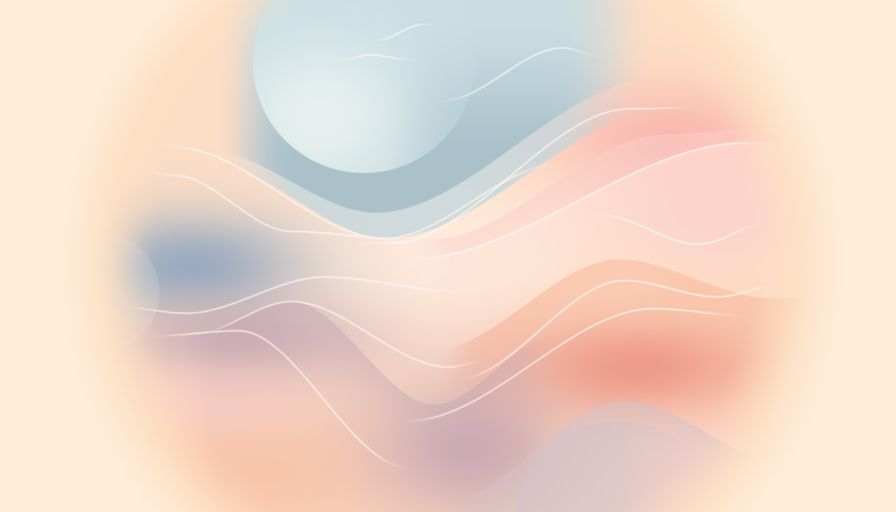
Give the GLSL for this background, as a Shadertoy shader.

```glsl
// Soft pastel orb: blurred colour glows, translucent wave veils and pale discs,
// crossed by thin light threads and fading into a cream surround.
// Shapes sit on a design grid 438 units tall, centred in x, with y pointing down.

#define GRID_HEIGHT 438.0
#define GRID_CENTRE 384.0
#define THREAD_WIDTH 0.7
#define THREAD_LIGHT 0.62
#define END_FADE 45.0
#define ORB_CENTRE vec2(388.0, 225.0)
#define PIXEL (GRID_HEIGHT / iResolution.y)

const vec3 CREAM = vec3(1.0, 0.93, 0.85);
const vec3 AMBER = vec3(0.99, 0.88, 0.77);
const vec3 IVORY = vec3(1.0, 0.93, 0.88);
const vec3 BLUSH = vec3(0.98, 0.81, 0.79);
const vec3 ROSE  = vec3(0.98, 0.70, 0.67);
const vec3 PEACH = vec3(0.98, 0.76, 0.65);
const vec3 CORAL = vec3(0.93, 0.58, 0.51);
const vec3 MAUVE = vec3(0.76, 0.64, 0.70);
const vec3 LILAC = vec3(0.83, 0.76, 0.79);
const vec3 SLATE = vec3(0.58, 0.66, 0.75);
const vec3 STEEL = vec3(0.66, 0.75, 0.79);
const vec3 SKY   = vec3(0.79, 0.87, 0.89);
const vec3 MIST  = vec3(0.92, 0.95, 0.94);

// Smooth curve through four turning points (xs, ys)
float flow(float x, vec4 xs, vec4 ys) {
    float y = mix(ys.x, ys.y, smoothstep(xs.x, xs.y, x));
    y = mix(y, ys.z, smoothstep(xs.y, xs.z, x));
    return mix(y, ys.w, smoothstep(xs.z, xs.w, x));
}

// Fades both ends of a horizontal span
float span(float x, float start, float end) {
    return smoothstep(start, start + END_FADE, x)
         * (1.0 - smoothstep(end - END_FADE, end, x));
}

float bell(vec2 p, vec2 centre, vec2 radius) {
    vec2 q = (p - centre) / radius;
    return exp(-dot(q, q));
}

void glow(inout vec3 c, vec2 p, vec2 centre, vec2 radius, vec3 tint, float strength) {
    c = mix(c, tint, strength * bell(p, centre, radius));
}

// Crisp upper edge that dissolves downwards over the given depth
void veil(inout vec3 c, vec2 p, vec4 xs, vec4 ys, float depth, vec3 tint, float strength) {
    float d = p.y - flow(p.x, xs, ys);
    float a = smoothstep(-PIXEL, PIXEL, d) * exp(-max(d, 0.0) / depth);
    c = mix(c, tint, strength * a * span(p.x, xs.x, xs.w));
}

void thread(inout vec3 c, vec2 p, vec4 xs, vec4 ys) {
    float y = flow(p.x, xs, ys);
    float slope = flow(p.x + 1.0, xs, ys) - y;
    float d = abs(p.y - y) / sqrt(1.0 + slope * slope);
    float a = 1.0 - smoothstep(0.0, THREAD_WIDTH + PIXEL, d);
    float reach = min(END_FADE, 0.4 * (xs.w - xs.x));
    a *= smoothstep(0.0, reach, p.x - xs.x) * smoothstep(0.0, reach, xs.w - p.x);
    c = mix(c, vec3(1.0, 0.98, 0.96), THREAD_LIGHT * a);
}

float disc(vec2 p, vec2 centre, float radius) {
    return 1.0 - smoothstep(-PIXEL, PIXEL, length(p - centre) - radius);
}

void mainImage(out vec4 fragColor, in vec2 fragCoord) {
    vec2 p = (fragCoord - vec2(0.5 * iResolution.x, iResolution.y)) * PIXEL;
    p = vec2(p.x + GRID_CENTRE, -p.y);

    // Blurred colour field
    vec3 c = mix(AMBER, BLUSH, 0.2);
    glow(c, p, vec2(370, 220), vec2(140, 80), IVORY, 0.85);
    glow(c, p, vec2(575, 120), vec2(95, 45), ROSE, 0.9);
    glow(c, p, vec2(620, 180), vec2(90, 45), BLUSH, 0.8);
    glow(c, p, vec2(165, 228), vec2(95, 45), SLATE, 0.95);
    glow(c, p, vec2(210, 292), vec2(110, 38), MAUVE, 0.75);
    glow(c, p, vec2(220, 405), vec2(140, 65), PEACH, 0.85);
    glow(c, p, vec2(190, 338), vec2(75, 28), BLUSH, 0.6);

    // Rose and peach veils on the right, mauve swell through the middle
    veil(c, p, vec4(350, 370, 570, 650), vec4(208, 205, 115, 110), 45.0, BLUSH, 0.55);
    veil(c, p, vec4(340, 350, 640, 700), vec4(222, 222, 122, 120), 45.0, IVORY, 0.4);
    veil(c, p, vec4(370, 530, 660, 760), vec4(300, 222, 255, 250), 110.0, PEACH, 0.75);
    glow(c, p, vec2(545, 315), vec2(105, 42), CORAL, 0.9);
    veil(c, p, vec4(150, 250, 372, 480), vec4(290, 258, 346, 285), 55.0, MAUVE, 0.42);
    glow(c, p, vec2(405, 385), vec2(80, 58), MAUVE, 0.8);
    glow(c, p, vec2(610, 405), vec2(75, 45), BLUSH, 0.65);
    veil(c, p, vec4(380, 535, 680, 760), vec4(430, 343, 400, 410), 60.0, LILAC, 0.55);
    c = mix(c, LILAC, 0.65 * disc(p, vec2(530, 450), 90.0) * (1.0 - smoothstep(510.0, 610.0, p.x)));
    c = mix(c, MIST, 0.15 * disc(p, vec2(85, 250), 52.0));

    // Sky: pale strip, deeper blue wave, luminous disc
    float strip = flow(p.x, vec4(180, 332, 570, 640), vec4(140, 204, 95, 100)) - p.y;
    float wave = flow(p.x, vec4(180, 322, 560, 620), vec4(130, 182, 68, 72)) - p.y;
    float sides = smoothstep(185.0, 255.0, p.x) * (1.0 - smoothstep(465.0, 560.0, p.x));
    vec3 depthBlue = mix(SKY, STEEL, smoothstep(10.0, 140.0, p.y));
    c = mix(c, mix(SKY, SLATE, 0.15), 0.75 * sides * smoothstep(-PIXEL, PIXEL, strip));
    c = mix(c, depthBlue, 0.95 * sides * smoothstep(-PIXEL, PIXEL, wave));
    vec3 discTint = mix(SKY, MIST, bell(p, vec2(275, 100), vec2(75, 65)));
    c = mix(c, discTint, disc(p, vec2(312, 53), 95.0) * (0.95 - 0.65 * smoothstep(320.0, 410.0, p.x)));

    // Light threads
    thread(c, p, vec4(100, 160, 278, 400), vec4(262, 268, 237, 250));
    thread(c, p, vec4(120, 150, 250, 340), vec4(146, 150, 198, 204));
    thread(c, p, vec4(130, 150, 330, 480), vec4(124, 126, 204, 140));
    thread(c, p, vec4(300, 335, 540, 600), vec4(208, 208, 93, 92));
    thread(c, p, vec4(370, 380, 482, 520), vec4(88, 86, 41, 50));
    thread(c, p, vec4(285, 318, 350, 360), vec4(53, 47, 51, 52));
    thread(c, p, vec4(318, 325, 362, 375), vec4(36, 34, 21, 21));
    thread(c, p, vec4(340, 350, 640, 670), vec4(222, 222, 122, 120));
    thread(c, p, vec4(500, 515, 598, 660), vec4(183, 184, 209, 190));
    thread(c, p, vec4(390, 535, 615, 670), vec4(325, 240, 254, 243));
    thread(c, p, vec4(340, 350, 560, 640), vec4(362, 360, 264, 270));
    thread(c, p, vec4(165, 250, 385, 420), vec4(286, 258, 314, 308));
    thread(c, p, vec4(125, 205, 350, 355), vec4(288, 283, 400, 400));

    // Amber rim, then cream surround
    float r = length(p - ORB_CENTRE);
    c = mix(c, AMBER, smoothstep(250.0, 312.0, r));
    c = mix(c, CREAM, smoothstep(285.0, 345.0, r));
    fragColor = vec4(c, 1.0);
}
```
